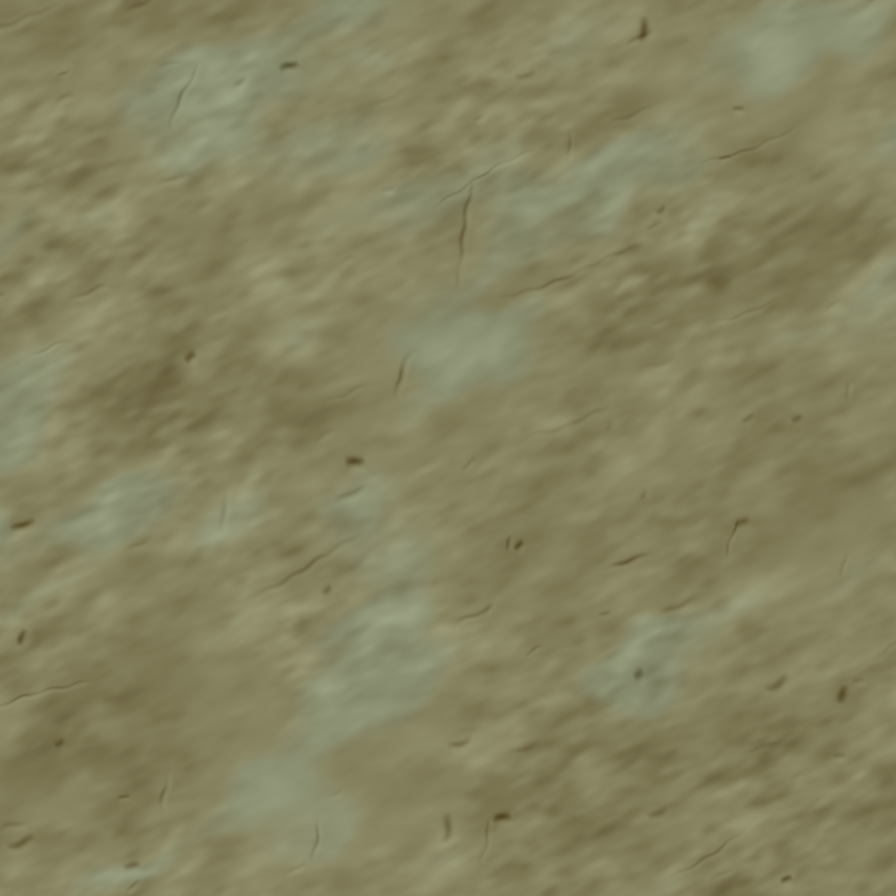
Give the GLSL for this texture, as a Shadertoy shader.

```glsl
const vec3 STONE_MEAN = vec3(0.522, 0.504, 0.367);
const vec3 TONE_STEP = vec3(0.034, 0.039, 0.038);   // colour change per unit of tone
const vec3 LICHEN_TINT = vec3(-0.022, 0.006, 0.026);
const float GRAIN_ANGLE = 0.45;
const float STEEP_ANGLE = 1.32;
const float STEEP_SHARE = 0.22;
const float WARP = 0.011;

// Feature frequencies: along the grain, across the grain
const vec2 PATCH_FREQ = vec2(5.0, 9.0);
const vec2 MOTTLE_FREQ = vec2(12.0, 25.0);
const vec2 GRAIN_FREQ = vec2(24.0, 62.0);
const vec2 FINE_FREQ = vec2(52.0, 115.0);
const vec4 LAYER_WEIGHTS = vec4(0.60, 0.47, 0.40, 0.24);

const float CRACK_DEPTH = 2.6;
const float NICK_DEPTH = 2.0;
const float PIT_DEPTH = 5.5;
const float RIM_LIGHT = 0.9;

vec2 hash2(vec2 cell) {
    vec3 h = fract(cell.xyx * vec3(0.1031, 0.1030, 0.0973));
    h += dot(h, h.yzx + 33.33);
    return fract((h.xx + h.yz) * h.zy);
}

vec2 turn(vec2 p, float angle) {
    float c = cos(angle), s = sin(angle);
    return vec2(c * p.x + s * p.y, c * p.y - s * p.x);
}

// Cellular noise: one soft light or dark blob per cell, about unit variance
float blobNoise(vec2 p) {
    vec2 base = floor(p);
    float sum = 0.0;
    for (int y = -1; y <= 1; y++)
    for (int x = -1; x <= 1; x++) {
        vec2 cell = base + vec2(x, y);
        vec2 d = p - cell - hash2(cell);
        float falloff = max(1.0 - dot(d, d), 0.0);
        float weight = 2.0 * hash2(cell + 71.7).x - 1.0;
        sum += weight * falloff * falloff * falloff;
    }
    return 2.6 * sum;
}

// Scattered tapered marks: x is the dark cut, y the lit rim beside it
vec2 marks(vec2 p, float cells, float share, vec2 lengths, float width) {
    vec2 base = floor(p * cells);
    vec2 result = vec2(0.0);
    for (int y = -1; y <= 1; y++)
    for (int x = -1; x <= 1; x++) {
        vec2 cell = base + vec2(x, y);
        vec2 pick = hash2(cell + cells);
        vec2 shape = hash2(cell + 37.3 + cells);
        vec2 jitter = hash2(cell + 91.1 + cells);
        float angle = pick.y < STEEP_SHARE ? STEEP_ANGLE : GRAIN_ANGLE - 0.03;
        angle += 0.3 * (jitter.x - 0.5);
        vec2 d = turn(p - (cell + jitter) / cells, angle);
        float halfLength = mix(lengths.x, lengths.y, shape.x * shape.x);
        d.y += 0.05 * halfLength * sin(d.x * 2.5 / halfLength + 6.3 * shape.y);
        d.y += 0.0011 * sin(d.x * 190.0 + 9.0 * shape.x);
        float along = d.x / halfLength;
        float taper = max(1.0 - along * along, 0.0);
        float strength = step(pick.x, share) * taper * mix(0.35, 1.0, shape.y);
        float w = width * mix(0.7, 1.2, jitter.y);
        float cut = exp(-d.y * d.y / (w * w));
        float rimOffset = d.y + 2.1 * w;
        float rim = exp(-rimOffset * rimOffset / (w * w * 1.7));
        result = max(result, strength * vec2(cut, rim));
    }
    return result;
}

void mainImage(out vec4 fragColor, in vec2 fragCoord) {
    vec2 uv = fragCoord / iResolution.y;

    // Bent coordinates aligned with the grain
    vec2 q = turn(uv, GRAIN_ANGLE);
    vec2 bend = vec2(blobNoise(q * 14.0 + 5.0), blobNoise(q * 17.0 + 40.0));
    vec2 warped = q + WARP * bend * vec2(1.0, 0.7);

    // Stains, mottling and fine streaks
    float stain = blobNoise(warped * PATCH_FREQ + 11.0);
    float mottle = blobNoise(warped * MOTTLE_FREQ + 23.0);
    float grain = blobNoise((q + 0.3 * WARP * bend) * GRAIN_FREQ + 57.0);
    float fine = blobNoise(q * FINE_FREQ + 83.0);
    float roughness = clamp(1.0 + 0.3 * blobNoise(q * 6.0 + 130.0), 0.5, 1.6);
    float tone = dot(LAYER_WEIGHTS, vec4(stain, mottle, grain * roughness, fine * roughness));

    // Long cracks, short nicks and small pits, broken up by the grain
    vec2 crack = marks(uv, 5.0, 0.6, vec2(0.025, 0.095), 0.0024);
    vec2 nick = marks(uv, 11.0, 0.4, vec2(0.008, 0.030), 0.0026);
    vec2 pit = marks(uv, 8.0, 0.24, vec2(0.006, 0.019), 0.0042);
    float broken = clamp(0.8 - 0.4 * grain, 0.15, 1.3);
    vec3 depth = vec3(CRACK_DEPTH * broken, NICK_DEPTH * broken, PIT_DEPTH);
    tone -= dot(depth, vec3(crack.x, nick.x, pit.x));
    tone += RIM_LIGHT * max(crack.y, max(nick.y, pit.y));

    // Stone colour with pale green-grey patches
    float lichen = smoothstep(0.5, 1.9, stain + 0.4 * mottle);
    vec3 color = STONE_MEAN + tone * TONE_STEP + lichen * LICHEN_TINT;
    fragColor = vec4(clamp(color, 0.0, 1.0), 1.0);
}
```
